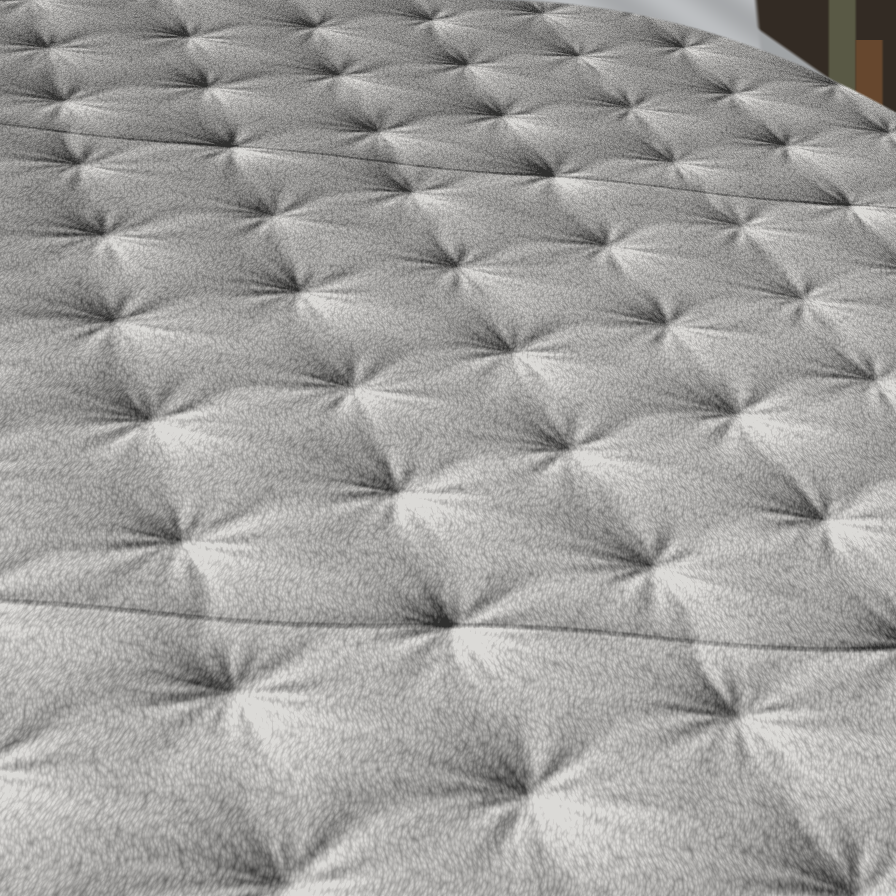
A three.js fragment shader for this texture:

```glsl
varying vec2 vUv;

const vec3 SHEET = vec3(0.74, 0.75, 0.76);
const vec3 ROOM = vec3(0.20, 0.17, 0.14);
const vec3 WOOD = vec3(0.40, 0.28, 0.18);
const vec3 OLIVE = vec3(0.35, 0.35, 0.27);
const vec3 FABRIC_TINT = vec3(1.0, 0.993, 0.98);
const float PANEL_ROWS = 5.0;

vec2 hash2(vec2 p) {
  return fract(sin(vec2(dot(p, vec2(127.1, 311.7)), dot(p, vec2(269.5, 183.3)))) * 43758.5);
}

float cellular(vec2 p) {
  vec2 cell = floor(p);
  float nearest = 2.0;
  for (int i = -1; i <= 1; i++)
    for (int j = -1; j <= 1; j++) {
      vec2 c = cell + vec2(float(i), float(j));
      nearest = min(nearest, length(c + hash2(c) - p));
    }
  return nearest;
}

float band(float x, float lo, float hi, float soft) {
  return smoothstep(lo - soft, lo + soft, x) * (1.0 - smoothstep(hi - soft, hi + soft, x));
}

// Perspective: canvas to (column, row) on the quilted surface
vec2 toQuilt(vec2 p) {
  float depth = 0.352 - 0.034 * p.x - 0.1942 * p.y;
  return vec2(p.x + 0.2764 * p.y - 0.314, 0.1021 * p.x + 1.8214 * p.y - 0.735) / depth;
}

// Signed distance in rows to the nearest panel seam
float seamOffset(vec2 q) {
  float wave = 0.03 * sin(q.x * 3.1 + 0.6);
  return mod(q.y + wave + 0.5 + 0.5 * PANEL_ROWS, PANEL_ROWS) - 0.5 * PANEL_ROWS;
}

float crease(float x, float sharpness) {
  float d = abs(fract(x + 0.5) - 0.5);
  return exp(-sharpness * sqrt(d * d + 0.001));
}

// One button pit with folds fanning out of it
float tuft(vec2 d, vec2 seed) {
  float r = length(d * vec2(1.0, 0.9));
  float angle = atan(d.y, d.x + 0.0001);
  float folds = 1.3 * abs(sin(4.5 * angle + 6.28 * seed.x + 2.2 * r))
              + 0.6 * sin(13.0 * angle + 6.28 * seed.y - 4.0 * r);
  float pit = (0.85 + 0.4 * seed.y) * exp(-3.4 * r);
  float fan = 0.11 * folds * exp(-4.0 * r) * smoothstep(0.02, 0.25, r);
  return (fan - pit) * (1.0 - smoothstep(0.6, 1.3, r));
}

// Staggered tufts; x is the summed height, y the distance to the nearest
vec2 tufts(vec2 q) {
  vec2 result = vec2(0.0, 9.0);
  float column = floor(q.x + 0.5);
  for (int i = -1; i <= 1; i++) {
    float c = column + float(i);
    float shift = 0.5 * mod(c, 2.0);
    float row = floor(q.y - shift + 0.5) + shift;
    for (int j = -1; j <= 1; j++) {
      vec2 center = vec2(c, row + float(j));
      vec2 seed = hash2(center + 40.0);
      vec2 d = q - center - (seed - 0.5) * 0.08;
      result.x += tuft(d, seed);
      result.y = min(result.y, length(d));
    }
  }
  return result;
}

float quiltHeight(vec2 q) {
  float arch = 0.16 * pow(sin(3.14159 * q.x), 2.0);
  float diamonds = crease(q.y + 0.5 * q.x - arch, 6.0) + crease(q.y - 0.5 * q.x - arch, 6.0);
  float seam = abs(seamOffset(q));
  float bentColumn = q.x + 0.04 * sin(q.y * 6.28);
  float columns = 0.16 * crease(bentColumn, 7.0) + 0.13 * crease(bentColumn, 20.0) * exp(-3.0 * seam);
  return tufts(q).x - 0.15 * diamonds - columns - 0.14 * exp(-8.0 * seam);
}

// Upright brushed fibres in two sizes
float pileGrain(vec2 q) {
  vec2 fibre = vec2(q.x - 0.27 * q.y, q.y) + 0.012 * vec2(sin(q.y * 17.0), sin(q.x * 23.0));
  float coarse = 0.46 - cellular(fibre * vec2(58.0, 17.0));
  float fine = 0.46 - cellular(fibre * vec2(97.0, 34.0) + 7.3);
  return 0.17 * coarse + 0.17 * fine;
}

float fabricTone(vec2 p, vec2 q) {
  // Light from the far left
  vec2 lightStep = 0.018 * vec2(-0.66, 0.75);
  float slope = (quiltHeight(q + lightStep) - quiltHeight(q - lightStep)) / 0.036;
  float shade = -0.088 * slope * mix(0.75, 1.0, step(0.0, slope));
  float base = mix(0.67, 0.545, smoothstep(0.4, 1.0, p.y + 0.12 * (0.5 - p.x)));
  float hole = 0.10 * exp(-20.0 * tufts(q).y);
  float seamLine = 0.17 * (1.0 - smoothstep(0.006, 0.028, abs(seamOffset(q))));
  float mottle = 0.016 * (sin(q.x * 5.0 + 2.0 * sin(q.y * 3.0)) + sin(q.y * 8.0 - q.x * 3.0));
  return clamp(base + shade - hole - seamLine + pileGrain(q) + mottle, 0.19, 0.86);
}

// Folded sheet and dim room behind the bed
vec3 background(vec2 p) {
  vec3 room = mix(ROOM, OLIVE, band(p.x, 0.925, 0.955, 0.002));
  room = mix(room, WOOD, band(p.x, 0.955, 0.985, 0.002) * step(p.y, 0.955));
  room = mix(room, SHEET * 0.85, band(p.y + 0.7 * p.x, 1.5, 1.56, 0.003) * step(p.x, 0.95));
  vec3 sheet = SHEET * (0.94 + 0.06 * sin(p.x * 55.0 + p.y * 80.0));
  return mix(sheet, room, smoothstep(0.845, 0.852, p.x + 0.1 * (p.y - 0.95)));
}

void main() {
  float bedEdge = 1.0 - 0.62 * pow(max(vUv.x - 0.55, 0.0), 2.0);
  float behind = smoothstep(-0.002, 0.002, vUv.y - bedEdge) * step(0.55, vUv.x);
  vec3 fabric = FABRIC_TINT * fabricTone(vUv, toQuilt(vUv));
  gl_FragColor = vec4(mix(fabric, background(vUv), behind), 1.0);
}
```
